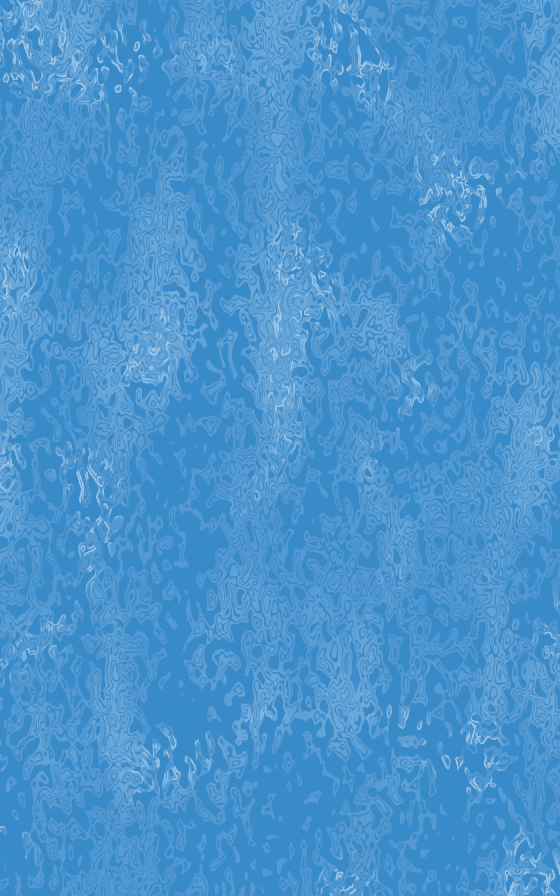
A Shadertoy shader for this texture:

```glsl
// Rippled blue glass: upright grains cut from stretched gradient noise.
// A streaky swell shifts the noise level through alternating light bands and
// grooves; a broad sheen pales some areas and a few patches carry glints.

vec2 randomGradient(vec2 cell) {
    vec3 q = fract(cell.xyx * vec3(0.1031, 0.1030, 0.0973));
    q += dot(q, q.yzx + 33.33);
    float angle = 6.2832 * fract((q.x + q.y) * q.z);
    return vec2(cos(angle), sin(angle));
}

float gradientNoise(vec2 p) {
    vec2 cell = floor(p), f = fract(p);
    vec2 u = f * f * f * (f * (f * 6.0 - 15.0) + 10.0);
    float a = dot(randomGradient(cell), f);
    float b = dot(randomGradient(cell + vec2(1, 0)), f - vec2(1, 0));
    float c = dot(randomGradient(cell + vec2(0, 1)), f - vec2(0, 1));
    float d = dot(randomGradient(cell + vec2(1, 1)), f - vec2(1, 1));
    return mix(mix(a, b, u.x), mix(c, d, u.x), u.y);
}

// Antialiased step at a level of the height field
float above(float height, float level, float slope) {
    return clamp((height - level) / slope + 0.5, 0.0, 1.0);
}

// Antialiased band between two levels
float band(float height, float low, float high, float slope) {
    return above(height, low, slope) - above(height, high, slope);
}

// Thin contour line; its width is a fraction of the canvas width
float contour(float height, float level, float slope, float width) {
    float pixel = 1.0 / iResolution.x;
    float dist = abs(height - level) / slope * pixel;
    return 1.0 - smoothstep(0.5 * width - 0.5 * pixel, 0.5 * width + 0.5 * pixel, dist);
}

void mainImage(out vec4 fragColor, in vec2 fragCoord) {
    vec2 p = fragCoord / iResolution.x;

    // Broad swell, drawn out vertically
    vec2 sway = 0.03 * vec2(gradientNoise(p * 4.0 + 7.3), gradientNoise(p * 4.0 + 51.7));
    float swell = 0.65 * gradientNoise((p + sway) * vec2(7.0, 2.2) + 13.1)
                + 0.40 * gradientNoise((p + sway) * vec2(14.0, 6.0) + 37.4);

    // Fine upright grain, bent by a small warp
    vec2 warp = 0.010 * vec2(gradientNoise(p * 24.0 + 81.2), gradientNoise(p * 24.0 + 19.6));
    vec2 g = p + warp;
    float grain = gradientNoise(g * vec2(58.0, 33.0) + 5.7)
                + 0.25 * gradientNoise(g * vec2(100.0, 62.0) + 63.9);

    float height = grain + swell;
    float slope = max(fwidth(height), 0.001);

    // Light bands parted by grooves, with one thin dark contour on top
    float light = above(height, -0.08, slope);
    light -= band(height, 0.10, 0.20, slope);
    light -= band(height, 0.38, 0.45, slope);
    light *= 1.0 - 0.8 * contour(height, 0.62, slope, 0.0025);

    // Sheen turns grain blue into crest blue and hazes the grooves
    float sheen = swell + 0.55 * gradientNoise(p * vec2(5.0, 3.0) + 44.6);
    float crest = smoothstep(-0.05, 0.33, sheen + 0.1 * grain);
    vec3 deepBlue = mix(vec3(0.225, 0.54, 0.79), vec3(0.30, 0.58, 0.81),
                        smoothstep(0.22, 0.55, sheen));
    vec3 bandBlue = mix(vec3(0.33, 0.60, 0.82), vec3(0.42, 0.66, 0.85), crest);
    vec3 color = mix(deepBlue, bandBlue, light);

    // Broken pale glints on grain edges in scattered patches
    float patchMask = smoothstep(0.10, 0.34, gradientNoise(p * vec2(5.5, 4.0) + 91.5) + 0.3 * sheen);
    float broken = smoothstep(-0.05, 0.2, gradientNoise(p * vec2(60.0, 45.0) + 28.8));
    float glint = max(contour(height, -0.08, slope, 0.0025), contour(height, 0.20, slope, 0.0025));
    color = mix(color, vec3(0.72, 0.84, 0.93), 0.75 * glint * patchMask * broken);

    fragColor = vec4(color, 1.0);
}
```
